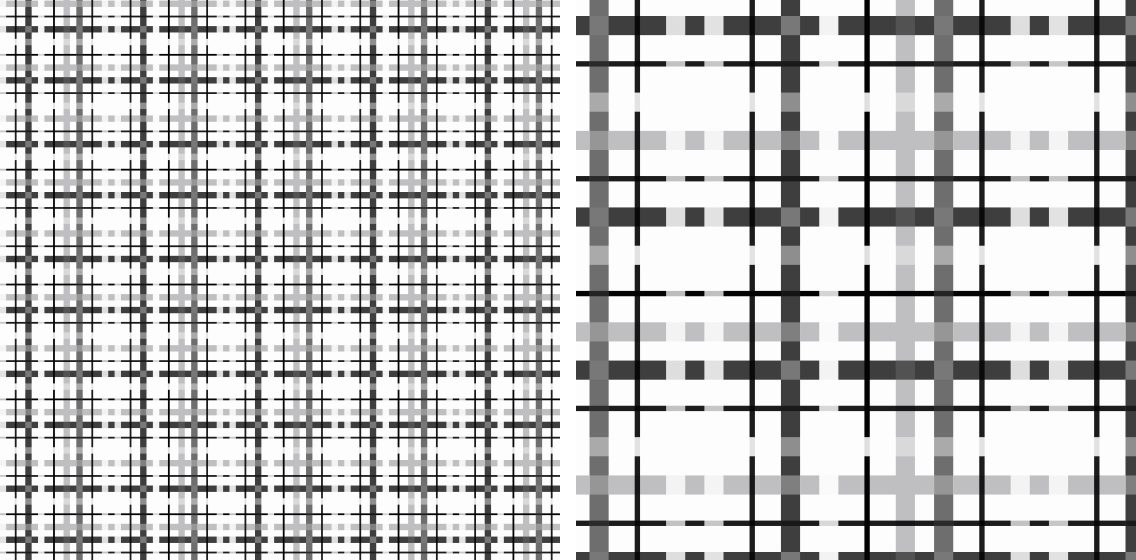
Left, the full canvas; right, a detail of the centre.
This pattern is drawn by a WebGL 2 fragment shader. Its source:

```glsl
#version 300 es
precision highp float;
// Grey and black tartan on white: a square sett of 18 threads, repeated.
// Wide bands and hairlines run both ways; pale threads wash over them
// and break them into dashes, and crossings take a blended grey.

#define TILE 0.2051          // sett size in canvas heights
#define THREADS 18.0         // threads per sett
#define SHIFT vec2(-0.04, 0.09) // sett offset in threads
#define BAND 0.5             // half width of a band, in threads
#define HAIR 0.14            // half width of a hairline, in threads
#define WHITE vec3(0.992)
#define LIGHT vec3(0.75, 0.75, 0.757)
#define MIDDLE vec3(0.43)
#define CROSSING vec3(0.47)
#define DARK vec3(0.245)
#define BLACK vec3(0.012)

uniform vec2 u_resolution;
out vec4 fragColor;

// Smooth coverage of the repeating line centred on one thread.
float stripe(float position, float thread, float halfWidth, float pixel) {
    float offset = position - thread - 0.5 + 0.5 * THREADS;
    float d = abs(mod(offset, THREADS) - 0.5 * THREADS);
    float inner = max(-halfWidth, d - 0.5 * pixel);
    float outer = min(halfWidth, d + 0.5 * pixel);
    return clamp((outer - inner) / pixel, 0.0, 1.0);
}

// Three hairlines; the middle one is the strongest.
float hairlines(float position, float pixel) {
    float sides = stripe(position, 2.0, HAIR, pixel)
                + stripe(position, 14.0, HAIR, pixel);
    return 0.9 * sides + stripe(position, 8.0, HAIR, pixel);
}

void main() {
    vec2 uv = gl_FragCoord.xy / u_resolution.y;
    float pixel = THREADS / (TILE * u_resolution.y);
    vec2 p = vec2(uv.x, 1.0 - uv.y) * THREADS / TILE - SHIFT;

    // Vertical bands
    float lightColumn = stripe(p.x, 10.0, BAND, pixel);
    float middleColumn = stripe(p.x, 12.0, BAND, pixel);
    float darkColumn = stripe(p.x, 4.0, BAND, pixel);
    float heavyColumn = middleColumn + darkColumn;
    vec3 color = mix(WHITE, LIGHT, lightColumn);
    color = mix(color, MIDDLE, middleColumn);
    color = mix(color, DARK, darkColumn);

    // Pale threads across the vertical bands
    float paleRow = stripe(p.y, 6.0, BAND, pixel)
                  + stripe(p.y, 16.0, BAND, pixel);
    color = mix(color, WHITE, 0.42 * paleRow);

    // Pale threads that interrupt the horizontal lines
    float paleColumn = 0.95 * stripe(p.x, 6.0, BAND, pixel)
                     + 0.84 * stripe(p.x, 16.0, BAND, pixel)
                     + 0.86 * stripe(p.x, 0.0, BAND, pixel);
    float rowStrength = 1.0 - paleColumn;

    // Horizontal bands
    float lightRow = stripe(p.y, 0.0, BAND, pixel)
                   + stripe(p.y, 10.0, BAND, pixel);
    float darkRow = stripe(p.y, 4.0, BAND, pixel)
                  + stripe(p.y, 12.0, BAND, pixel);
    color = mix(color, LIGHT, lightRow * rowStrength * (1.0 - 0.5 * heavyColumn));
    vec3 darkRowColor = mix(DARK, CROSSING, heavyColumn);
    color = mix(color, darkRowColor, darkRow * rowStrength * (1.0 - 0.15 * lightColumn));

    // Hairlines over the bands, broken by the pale threads
    float verticalHair = hairlines(p.x, pixel) * (1.0 - 0.88 * paleRow);
    float horizontalHair = hairlines(p.y, pixel) * mix(rowStrength, 1.0, 0.12);
    color = mix(color, BLACK, verticalHair);
    color = mix(color, BLACK, horizontalHair * (1.0 - 0.3 * heavyColumn));

    fragColor = vec4(color, 1.0);
}
```
